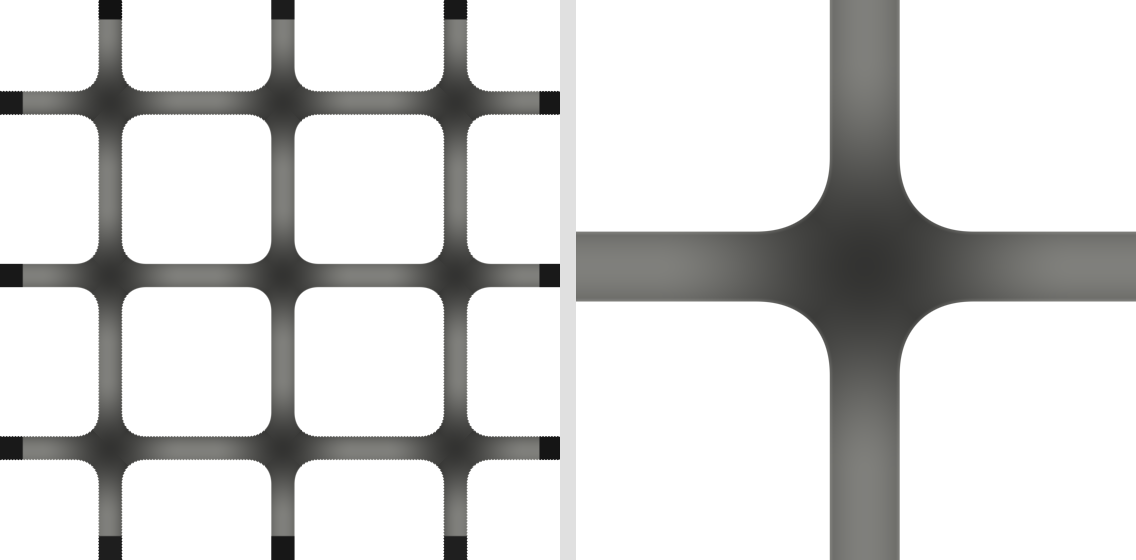
Left: the whole. Right: its middle third, enlarged.
A WebGL 1 fragment shader for this pattern:

```glsl
precision highp float;
// Soft grey lattice of three by three rounded bars with dark joints and black end caps.

uniform vec2 u_resolution;

const vec2 GRID_CENTER = vec2(0.5052, 0.5080);
const vec2 CAP_CENTER = vec2(0.5020, 0.5040);
const float PITCH = 0.3082;
const float BAR_HALF = 0.0208;
const float CORNER_RADIUS = 0.045;
const float CAP_START = 0.4613;
const float TAU = 6.2831853;

float hash(vec2 p) {
  return fract(sin(dot(p, vec2(127.1, 311.7))) * 4375.85);
}

// Signed distance to a square with slightly squared-off round corners.
float roundedSquare(vec2 p, float halfSize, float radius) {
  vec2 d = abs(p) - halfSize + radius;
  vec2 outer = max(d, 0.0001);
  float corner = pow(pow(outer.x, 2.3) + pow(outer.y, 2.3), 1.0 / 2.3);
  return corner + min(max(d.x, d.y), 0.0) - radius;
}

// Grey level along a bar: dark at the joint, lit off-centre between joints.
float barTone(vec2 local, float across, float lean) {
  float away = smoothstep(0.0, 0.125, length(local));
  float offset = across / BAR_HALF - 0.28 * lean;
  float roundness = 0.035 - 0.085 * offset * offset;
  return mix(0.20, 0.465, away) + away * roundness;
}

void main() {
  vec2 p = gl_FragCoord.xy / u_resolution;
  float pixel = 1.0 / min(u_resolution.x, u_resolution.y);

  // Nearest joint and position relative to it
  vec2 cell = floor((p - GRID_CENTER) / PITCH + 0.5);
  vec2 local = p - GRID_CENTER - cell * PITCH;
  vec2 joint = clamp(cell, -1.0, 1.0);
  float vertical = step(abs(local.x), abs(local.y));
  float across = mix(local.y, local.x, vertical);
  float along = mix(p.x, p.y, vertical);
  float lean = mix(joint.y, joint.x, vertical);

  // Openings between bars, with fine teeth on the outer strands
  vec2 fromHole = 0.5 * PITCH - abs(local);
  float inset = roundedSquare(fromHole, 0.5 * PITCH - BAR_HALF, CORNER_RADIUS);
  inset += 0.0006 * abs(lean) * sin(along * TAU * 190.0);
  float coverage = smoothstep(-0.75 * pixel, 0.75 * pixel, inset);

  // Bar shading with a pale worn rim
  float tone = barTone(local, across, lean);
  tone += 0.08 * (1.0 - smoothstep(0.0, 0.0025, inset));
  vec3 color = tone * vec3(1.0, 1.0, 0.97);

  // Black ends with a different depth on each strand
  vec2 reach = abs(p - CAP_CENTER);
  float cap = smoothstep(-pixel, pixel, max(reach.x, reach.y) - CAP_START);
  float capTone = mix(0.04, 0.15, hash(joint + 7.0 * vertical));
  color = mix(color, vec3(capTone), cap);

  gl_FragColor = vec4(mix(vec3(1.0), color, coverage), 1.0);
}
```
